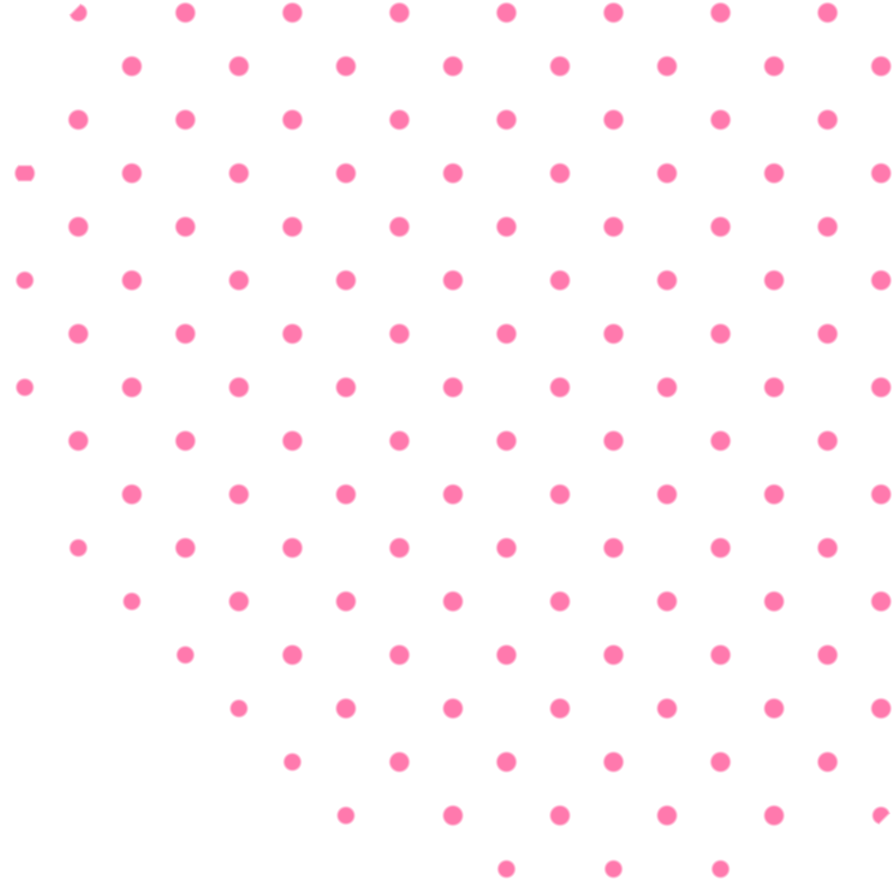
Give the GLSL for this pattern, as a three.js fragment shader.

```glsl
// Pink polka dots on white, set in a checkerboard of 17 by 17 lattice sites.
// The lower left is left bare by a diagonal border with clipped corners, and
// the dots along that border are smaller; each dot is a soft distance field.

#define PITCH 0.05973             // lattice spacing, as a share of the canvas
#define ORIGIN vec2(0.0277, 0.0142) // first site, from the upper left
#define LAST_SITE 16.0            // index of the last column and row
#define DIAGONAL 9.0              // row minus column along the border
#define DOT_RADIUS 0.181          // radii and softness in lattice spacings
#define RIM_RADIUS 0.158
#define SOFTNESS 0.037
#define CORNER_CUT 0.08           // distance of the chord on the corner dots
#define FLAT_HEIGHT 0.142         // half height of the flattened dot
#define PINK vec3(1.0, 0.475, 0.68)
#define PAPER vec3(1.0)

varying vec2 vUv;

bool sameSite(vec2 a, vec2 b) {
  return all(lessThan(abs(a - b), vec2(0.5)));
}

// Mirror across the rising diagonal, the symmetry axis of the border.
vec2 mirrorSite(vec2 site) {
  return LAST_SITE - site.yx;
}

// Signed distance to the dot of a site; positive where the site is bare.
float dotDistance(vec2 site, vec2 offset) {
  float bare = 1.0;
  if (mod(site.x + site.y, 2.0) < 0.5) return bare;

  // Fold both halves of the border onto one.
  bool folded = site.x + site.y > LAST_SITE + 0.5;
  vec2 s = folded ? mirrorSite(site) : site;
  vec2 q = folded ? -offset.yx : offset;

  // Bare region: below the diagonal, and the ends of the outer column.
  float slope = s.y - s.x;
  bool outerColumn = s.x < 0.5;
  if (slope > DIAGONAL + 0.5) return bare;
  if (outerColumn && abs(s.y - 5.0) > 2.5) return bare;

  // Border dots are smaller, and the two corner dots lose a chord.
  bool corner = sameSite(s, vec2(1.0, 0.0));
  bool rim = outerColumn || corner || slope > DIAGONAL - 0.5;
  float d = length(q) - (rim ? RIM_RADIUS : DOT_RADIUS);
  if (corner) d = max(d, -dot(q, vec2(0.7071)) - CORNER_CUT);

  // The topmost dot of the outer column is wide and flattened.
  if (sameSite(site, vec2(0.0, 3.0))) {
    d = max(length(q) - DOT_RADIUS, abs(q.y) - FLAT_HEIGHT);
  }
  return d;
}

void main() {
  // Lattice coordinates, counted rightward and downward.
  vec2 p = (vec2(vUv.x, 1.0 - vUv.y) - ORIGIN) / PITCH;
  vec2 site = floor(p + 0.5);
  float d = dotDistance(site, p - site);
  float ink = 1.0 - smoothstep(-SOFTNESS, SOFTNESS, d);
  gl_FragColor = vec4(mix(PAPER, PINK, ink), 1.0);
}
```
